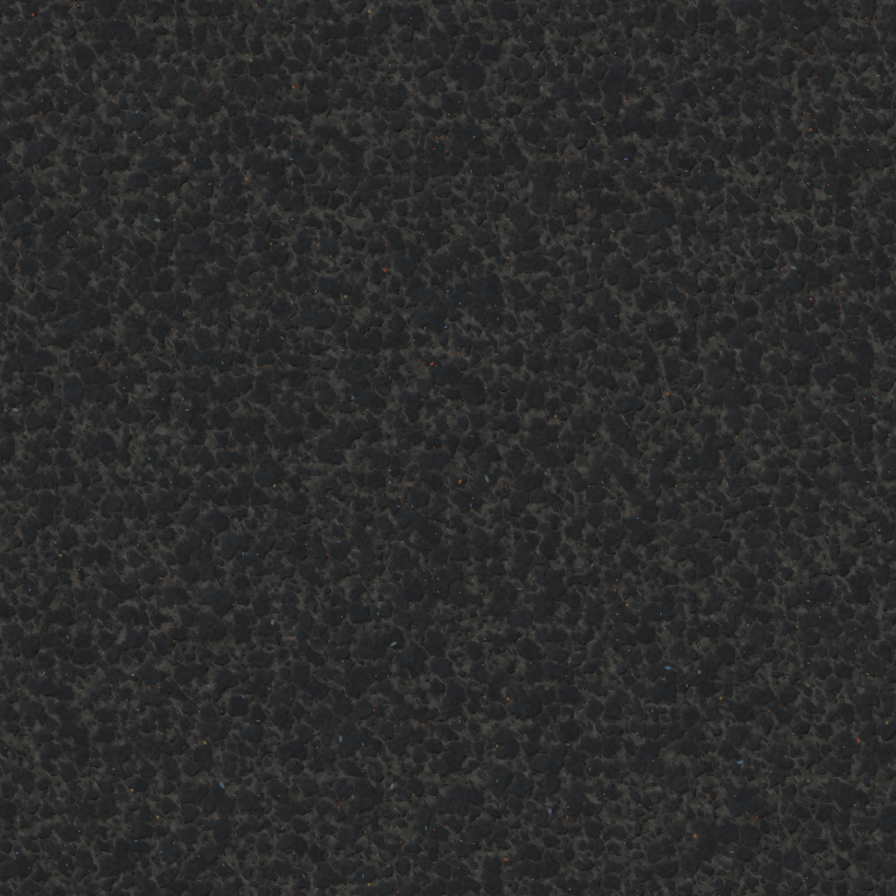
Give the GLSL for this texture, as a WebGL 1 fragment shader.

```glsl
precision highp float;
// Dark worn asphalt: rounded blue-black stones in brown-grey binder with tiny coloured flecks.
uniform vec2 u_resolution;

const vec2 LIGHT_DIR = vec2(-0.6, 0.8);
const vec3 STONE = vec3(0.143, 0.147, 0.154);
const vec3 BINDER = vec3(0.222, 0.216, 0.205);

float hash(vec2 p) {
  vec3 q = fract(vec3(p.xyx) * 0.1031);
  q += dot(q, q.yzx + 33.33);
  return fract((q.x + q.y) * q.z);
}

vec2 hash2(vec2 p) {
  return vec2(hash(p + 17.3), hash(p + 71.9));
}

float noise(vec2 p) {
  vec2 i = floor(p);
  vec2 f = fract(p);
  f = f * f * (3.0 - 2.0 * f);
  float low = mix(hash(i), hash(i + vec2(1.0, 0.0)), f.x);
  float high = mix(hash(i + vec2(0.0, 1.0)), hash(i + vec2(1.0, 1.0)), f.x);
  return mix(low, high, f.y);
}

float fbm(vec2 p) {
  float sum = 0.0;
  float weight = 0.533;
  for (int i = 0; i < 4; i++) {
    sum += weight * noise(p);
    p = p * 2.03 + 11.7;
    weight *= 0.5;
  }
  return sum;
}

vec2 warp(vec2 p, float frequency, float amount) {
  vec2 offset = vec2(fbm(p * frequency), fbm(p * frequency + 57.0)) - 0.5;
  return p + amount * offset;
}

// One layer of scattered flat-topped stones: x is height, y is tone.
vec2 stoneLayer(vec2 p, float cells, float minRadius, float maxRadius, float seed) {
  vec2 q = p * cells;
  vec2 cell = floor(q);
  vec2 best = vec2(0.0, 0.5);
  for (int y = -1; y <= 1; y++) {
    for (int x = -1; x <= 1; x++) {
      vec2 id = cell + vec2(float(x), float(y));
      vec2 rnd = hash2(id + seed);
      vec2 d = q - id - 0.16 - 0.68 * rnd;
      float angle = 6.283 * hash(id + seed + 5.1);
      vec2 axis = vec2(cos(angle), sin(angle));
      d = vec2(dot(d, axis), 1.25 * dot(d, vec2(-axis.y, axis.x)));
      float radius = mix(minRadius, maxRadius, hash(id + seed + 9.7));
      float height = smoothstep(0.0, 0.42, 1.0 - length(d) / radius);
      if (height > best.x) best = vec2(height, rnd.x);
    }
  }
  return best;
}

vec2 stones(vec2 p) {
  vec2 q = warp(p, 95.0, 0.013);
  vec2 coarse = stoneLayer(q, 46.0, 0.3, 0.74, 3.0);
  vec2 fine = stoneLayer(q, 98.0, 0.25, 0.7, 140.0);
  fine.x *= 0.68;
  return coarse.x > fine.x ? coarse : fine;
}

// Sparse flecks, some stretched into short fibres: rgb is colour, a is cover.
vec4 flecks(vec2 p, float cells, float chance, float size, float seed) {
  vec2 q = p * cells;
  vec2 id = floor(q);
  vec2 rnd = hash2(id + seed);
  vec2 d = (fract(q) - 0.3 - 0.4 * rnd) / cells;
  float angle = 6.283 * hash(id + seed + 2.3);
  vec2 axis = vec2(cos(angle), sin(angle));
  float stretch = mix(1.0, 2.4, pow(rnd.y, 3.0));
  d = vec2(dot(d, axis) / stretch, dot(d, vec2(-axis.y, axis.x)));
  float cover = 1.0 - smoothstep(0.4 * size, 1.2 * size, length(d));
  cover *= step(hash(id + seed + 8.8), chance);
  vec3 warm = mix(vec3(0.58, 0.24, 0.17), vec3(0.5, 0.43, 0.25), rnd.x);
  vec3 cool = mix(vec3(0.3, 0.4, 0.56), vec3(0.36, 0.46, 0.38), rnd.x);
  return vec4(mix(warm, cool, step(0.74, rnd.y)), cover);
}

void main() {
  vec2 p = gl_FragCoord.xy / min(u_resolution.x, u_resolution.y);

  // Stone cover and relief lit from the upper left
  vec2 stone = stones(p);
  float slope = stone.x - stones(p + 0.0027 * LIGHT_DIR).x;
  float cover = smoothstep(0.1, 0.85, stone.x);

  // Surface tones and fine grit
  float grit = noise(p * 250.0) + 0.7 * noise(p * 430.0 + 19.0) - 0.85;
  vec3 binder = BINDER * (0.78 + 0.44 * noise(p * 170.0 + 31.0));
  vec3 rock = STONE * (0.93 + 0.16 * stone.y);
  vec3 color = mix(binder, rock, cover);
  color *= 1.0 + mix(0.24, 0.17, cover) * grit;
  color *= 1.0 + 0.28 * max(slope, 0.0) - 0.48 * max(-slope, 0.0);

  // Coloured flecks
  vec4 small = flecks(p, 75.0, 0.08, 0.0013, 211.0);
  vec4 large = flecks(p, 38.0, 0.025, 0.0021, 307.0);
  color = mix(color, small.rgb, 0.6 * small.a);
  color = mix(color, large.rgb, 0.75 * large.a);
  gl_FragColor = vec4(color, 1.0);
}
```
